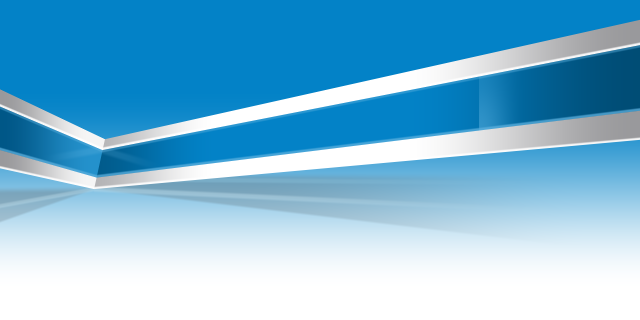
A Shadertoy shader for this background:

```glsl
// A folded ribbon of metal and blue glass stands on a glossy floor that fades to white.
// Each wing is four straight edges fanning out from the fold; gradients shade the
// strips, and soft wedges below the fold form the floor shadows and reflections.

// Canvas units: x runs 0..2, y runs 0..1. Edge order is top to bottom.
const vec4 FOLD_X  = vec4(0.328, 0.320, 0.302, 0.294);
const vec4 FOLD_Y  = vec4(0.565, 0.531, 0.445, 0.409);
const vec4 LEFT_Y  = vec4(0.721, 0.667, 0.531, 0.474);
const vec4 RIGHT_Y = vec4(0.938, 0.859, 0.654, 0.563);
const vec3 SKY_BLUE    = vec3(0.01, 0.51, 0.78);
const vec3 DEEP_BLUE   = vec3(0.00, 0.30, 0.46);
const vec3 LIGHT_BLUE  = vec3(0.36, 0.69, 0.87);
const vec3 METAL_GREY  = vec3(0.60, 0.60, 0.61);
const vec3 SHADOW_GREY = vec3(0.40, 0.47, 0.51);
const vec3 WHITE       = vec3(1.0);
const float FLOOR_LOW  = 0.09;
const float FLOOR_HIGH = 0.73;
const float SHADOW_STRENGTH = 0.42;
const float GLINT_X = 1.497;

float pixelSize;

// Antialiased coverage of the region where d is positive
float cover(float d) {
    return clamp(d / pixelSize + 0.5, 0.0, 1.0);
}

// Soft thin line of half width w
float softLine(float d, float w) {
    return 1.0 - smoothstep(0.3 * w, w + pixelSize, abs(d));
}

vec3 backdrop(float y) {
    return mix(WHITE, SKY_BLUE, smoothstep(FLOOR_LOW, FLOOR_HIGH, y));
}

vec3 floorShadows(vec3 col, vec2 p) {
    vec2 q = p - vec2(FOLD_X.w, FOLD_Y.w);

    // Long wedge to the right, with pale reflected edges
    float right = cover(q.x);
    float fade = right * (1.0 - smoothstep(0.7, 1.85, p.x));
    float wedge = smoothstep(-0.004, 0.006, q.y + 0.12 * q.x)
                * (1.0 - smoothstep(0.435, 0.462, p.y));
    float depth = 0.75 + 0.25 * smoothstep(-0.008, 0.008, q.y + 0.047 * q.x);
    col = mix(col, SHADOW_GREY, SHADOW_STRENGTH * wedge * depth * fade);
    col = mix(col, vec3(0.72, 0.85, 0.91), 0.5 * fade * softLine(q.y + 0.047 * q.x, 0.009));
    col = mix(col, vec3(0.55, 0.77, 0.87), 0.4 * fade * softLine(p.y - 0.443 + 0.009 * p.x, 0.008));

    // Short wedge to the left
    float left = 1.0 - right;
    float leftWedge = smoothstep(-0.005, 0.005, q.y - 0.35 * q.x)
                    * (1.0 - smoothstep(-0.012, 0.012, q.y - 0.01 * q.x));
    float leftDepth = 0.7 + 0.3 * smoothstep(-0.005, 0.005, q.y - 0.18 * q.x);
    col = mix(col, SHADOW_GREY, SHADOW_STRENGTH * left * leftWedge * leftDepth);
    return mix(col, vec3(0.75, 0.87, 0.92), 0.4 * left * softLine(q.y - 0.18 * q.x, 0.007));
}

// Paints metal, glass, metal between the four edge heights
vec3 paintWing(vec3 col, vec4 edge, float y, vec3 metal, vec3 glass, float rim) {
    float body = cover(edge.x - y) * cover(y - edge.w);
    float pane = cover(edge.y - y) * cover(y - edge.z);
    glass = mix(glass, LIGHT_BLUE, 0.75 * softLine(y - edge.z - 0.003, 0.005));
    glass = mix(glass, LIGHT_BLUE, 0.45 * softLine(edge.y - y - 0.003, 0.004));
    metal = mix(metal, WHITE, rim * softLine(y - edge.y - 0.003, 0.005));
    metal = mix(metal, WHITE, rim * softLine(y - edge.w - 0.002, 0.005));
    return mix(col, mix(metal, glass, pane), body);
}

vec3 leftWing(vec3 col, vec2 p) {
    vec4 edge = mix(LEFT_Y, FOLD_Y, p.x / FOLD_X);
    float t = p.x / FOLD_X.x;
    vec3 metal = mix(METAL_GREY, vec3(0.96), smoothstep(0.0, 0.85, t));
    vec3 glass = mix(vec3(0.0, 0.34, 0.53), vec3(0.14, 0.57, 0.80), smoothstep(0.0, 0.9, t));
    float streak = softLine(p.y - 0.505 - 0.18 * (p.x - 0.16), 0.014);
    glass = mix(glass, LIGHT_BLUE, 0.3 * streak * smoothstep(0.12, 0.3, p.x));
    return paintWing(col, edge, p.y, metal, glass, 0.9);
}

vec3 rightWing(vec3 col, vec2 p) {
    vec4 slope = (RIGHT_Y - FOLD_Y) / (2.0 - FOLD_X);
    vec4 edge = FOLD_Y + slope * (p.x - FOLD_X);
    float nearFold = 1.0 - smoothstep(0.27, 0.68, p.x);
    float farEnd = smoothstep(1.25, 2.0, p.x);
    vec3 metal = mix(WHITE, METAL_GREY, max(0.75 * nearFold, farEnd));
    vec3 glass = mix(SKY_BLUE, DEEP_BLUE, max(0.75 * nearFold, farEnd));

    // Upright glint that starts sharply and fades to the right
    float glint = cover(p.x - GLINT_X) * (1.0 - smoothstep(GLINT_X, GLINT_X + 0.14, p.x));
    float rise = smoothstep(edge.y, edge.z, p.y);
    glint *= 0.35 + 0.35 * (1.0 - smoothstep(edge.z, edge.y, p.y));
    glass = mix(glass, LIGHT_BLUE, 0.75 * glint);

    // Faint streak thrown back from the fold
    float streak = softLine(p.y - FOLD_Y.y + 0.3 * (p.x - FOLD_X.y), 0.014);
    glass = mix(glass, LIGHT_BLUE, 0.22 * streak * (1.0 - smoothstep(0.34, 0.52, p.x)));
    return paintWing(col, edge, p.y, metal, glass, 0.9);
}

void mainImage(out vec4 fragColor, in vec2 fragCoord) {
    pixelSize = 1.0 / iResolution.y;
    vec2 p = fragCoord / iResolution.xy * vec2(2.0, 1.0);
    vec3 col = floorShadows(backdrop(p.y), p);

    // The leaning fold line decides which wing is visible
    float along = (p.y - FOLD_Y.w) / (FOLD_Y.x - FOLD_Y.w);
    float foldX = mix(FOLD_X.w, FOLD_X.x, along);
    col = mix(leftWing(col, p), rightWing(col, p), cover(p.x - foldX));
    fragColor = vec4(col, 1.0);
}
```
